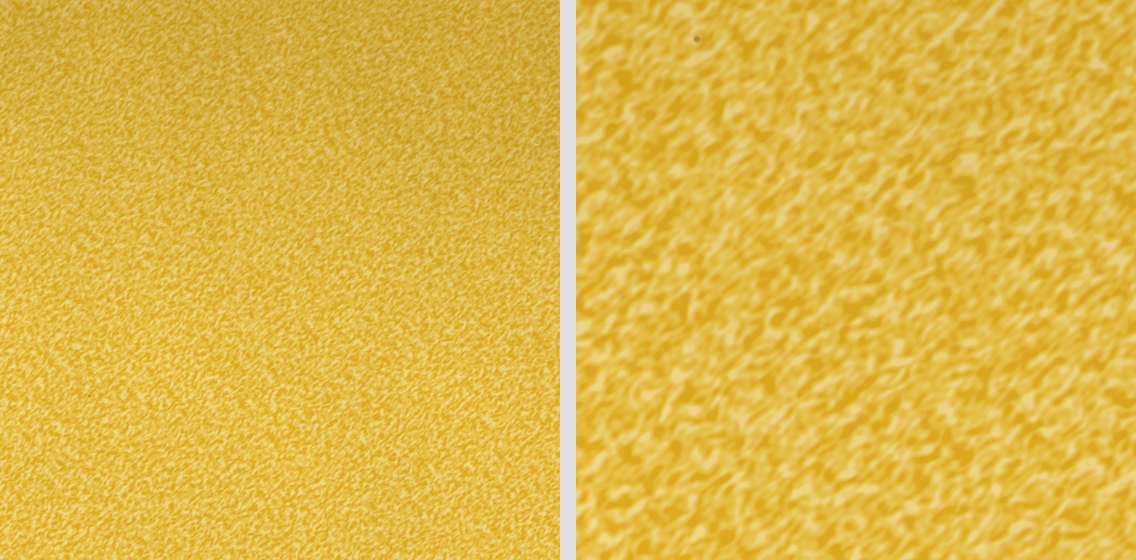
Left, the full canvas; right, a detail of the centre.
Give the GLSL for this texture, as a Shadertoy shader.

```glsl
const vec3 SHADOW_COLOR = vec3(0.862, 0.665, 0.120);
const vec3 BASE_COLOR   = vec3(0.905, 0.750, 0.275);
const vec3 SHEEN_COLOR  = vec3(0.940, 0.840, 0.530);
const vec3 FAR_TINT     = vec3(0.900, 0.885, 0.830);
const vec3 SPECK_COLOR  = vec3(0.500, 0.400, 0.150);

const float NAP_ANGLE      = 0.73;               // direction of the fibres, radians
const vec2  GRAIN_FREQ     = vec2(74.0, 138.0);  // along and across the fibres
const vec2  FINE_FREQ      = vec2(135.0, 225.0);
const vec2  STREAK_FREQ    = vec2(14.0, 60.0);
const float WARP_FREQ      = 50.0;
const float WARP_AMOUNT    = 0.0022;
const float MOTTLE_FREQ    = 5.0;
const float MOTTLE_AMOUNT  = 0.014;
const float GRAIN_CONTRAST = 1.75;
const float FAR_CONTRAST   = 0.78;
const float SPECK_GRID     = 9.0;
const float SPECK_CHANCE   = 0.04;
const float SPECK_RADIUS   = 0.0028;

vec2 hash2(vec2 p) {
    vec3 q = fract(p.xyx * vec3(0.1031, 0.1030, 0.0973));
    q += dot(q, q.yzx + 33.33);
    return fract((q.xx + q.yz) * q.zy);
}

vec2 gradientAt(vec2 cell) {
    float angle = 6.28318 * hash2(cell).x;
    return vec2(cos(angle), sin(angle));
}

float gradientNoise(vec2 p) {
    vec2 i = floor(p);
    vec2 f = fract(p);
    vec2 u = f * f * f * (f * (f * 6.0 - 15.0) + 10.0);
    float a = dot(gradientAt(i), f);
    float b = dot(gradientAt(i + vec2(1, 0)), f - vec2(1, 0));
    float c = dot(gradientAt(i + vec2(0, 1)), f - vec2(0, 1));
    float d = dot(gradientAt(i + vec2(1, 1)), f - vec2(1, 1));
    return 1.4 * mix(mix(a, b, u.x), mix(c, d, u.x), u.y);
}

// Short brushed fibres, with finer grain and long faint streaks
float napHeight(vec2 p) {
    vec2 warp = vec2(gradientNoise(p * WARP_FREQ + 17.0),
                     gradientNoise(p * WARP_FREQ + 71.0));
    vec2 q = p + WARP_AMOUNT * warp;
    float c = cos(NAP_ANGLE), s = sin(NAP_ANGLE);
    vec2 nap = vec2(c * q.x + s * q.y, c * q.y - s * q.x) + 3.0;
    float grain = gradientNoise(nap * GRAIN_FREQ);
    float fine = gradientNoise(nap * FINE_FREQ + 29.0);
    float streak = gradientNoise(nap * STREAK_FREQ + 53.0);
    return 0.74 * grain + 0.62 * fine + 0.15 * streak;
}

// Sparse small dark specks of lint
float speckMask(vec2 p) {
    vec2 cell = floor(p * SPECK_GRID);
    vec2 center = (cell + 0.2 + 0.6 * hash2(cell + 40.0)) / SPECK_GRID;
    float present = step(hash2(cell + 90.0).y, SPECK_CHANCE);
    return present * (1.0 - smoothstep(0.3, 1.0, length(p - center) / SPECK_RADIUS));
}

void mainImage(out vec4 fragColor, in vec2 fragCoord) {
    vec2 p = fragCoord / iResolution.y;

    // Light falls off toward the upper right
    float far = smoothstep(0.25, 1.08, p.y + 0.16 * (p.x - 0.5));

    // Grain runs from orange shadow through base to pale sheen
    float height = napHeight(p) * GRAIN_CONTRAST * mix(1.0, FAR_CONTRAST, far);
    vec3 color = mix(BASE_COLOR, SHADOW_COLOR, smoothstep(-0.1, 1.0, -height * 1.1));
    color = mix(color, SHEEN_COLOR, smoothstep(-0.1, 1.1, height));

    // Broad shading and lint
    float mottle = gradientNoise(p * MOTTLE_FREQ + 7.0);
    color *= mix(vec3(1.0), FAR_TINT, far) * (1.0 + MOTTLE_AMOUNT * mottle);
    color = mix(color, SPECK_COLOR, 0.6 * speckMask(p));

    fragColor = vec4(color, 1.0);
}
```
